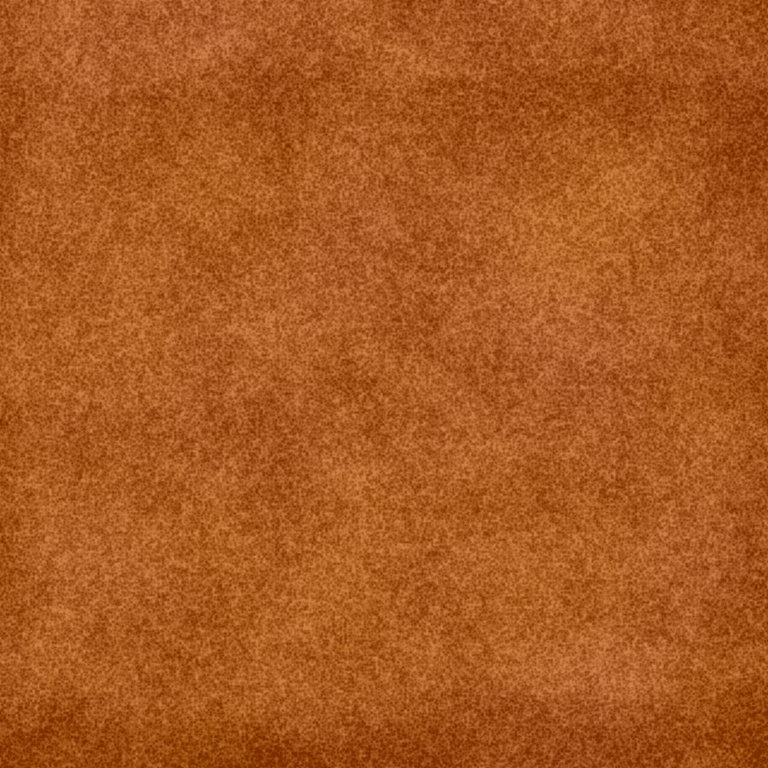
A three.js fragment shader for this texture:

```glsl
// Worn rust-orange suede: fine fibrous grain, soft mottling, dark bands and edges.
varying vec2 vUv;

const vec3 DARK_RUST = vec3(0.53, 0.22, 0.01);
const vec3 LIGHT_TAN = vec3(0.76, 0.45, 0.23);
const vec3 ROSE_TINT = vec3(0.0, -0.02, 0.07);

const float BASE_TONE = 0.63;
const float PIT_CELLS = 230.0;
const float PIT_DEPTH = 0.72;
const float FIBRE_CELLS = 320.0;
const float FIBRE_DEPTH = 0.72;
const float CLUMP_CELLS = 125.0;
const float CLUMP_DEPTH = 0.42;
const vec2 MOTTLE_CELLS = vec2(11.0, 14.0);
const float MOTTLE_DEPTH = 0.6;
const vec2 CLOUD_CELLS = vec2(3.0, 4.0);
const float CLOUD_DEPTH = 0.35;
const float UPPER_BAND_SHADE = 0.24;
const float LOWER_BAND_SHADE = 0.34;
const float SIDE_SHADE = 0.24;

vec2 hash2(vec2 cell) {
  vec3 p = fract(cell.xyx * vec3(0.1031, 0.1030, 0.0973));
  p += dot(p, p.yzx + 33.33);
  return fract((p.xx + p.yz) * p.zy);
}

float valueNoise(vec2 p) {
  vec2 cell = floor(p);
  vec2 f = fract(p);
  f = f * f * (3.0 - 2.0 * f);
  float low = mix(hash2(cell).x, hash2(cell + vec2(1.0, 0.0)).x, f.x);
  float high = mix(hash2(cell + vec2(0.0, 1.0)).x, hash2(cell + 1.0).x, f.x);
  return mix(low, high, f.y);
}

// Layered noise, centred on zero
float cloudNoise(vec2 p) {
  float sum = 0.0;
  float weight = 0.5;
  for (int i = 0; i < 4; i++) {
    sum += weight * (valueNoise(p) - 0.5);
    p = mat2(1.6, 1.2, -1.2, 1.6) * p + 17.3;
    weight *= 0.55;
  }
  return sum;
}

// Cellular noise: distance to the nearest scattered point
float cellDistance(vec2 p) {
  vec2 cell = floor(p);
  float nearest = 4.0;
  for (int y = -1; y <= 1; y++) {
    for (int x = -1; x <= 1; x++) {
      vec2 neighbour = cell + vec2(float(x), float(y));
      vec2 offset = neighbour + hash2(neighbour) - p;
      nearest = min(nearest, dot(offset, offset));
    }
  }
  return sqrt(nearest);
}

// Broad worn shading: two horizontal bands and both sides
float wornShade(vec2 uv) {
  vec2 p = uv + 0.07 * vec2(cloudNoise(uv * 9.0 + 5.0), cloudNoise(uv * 7.0 + 41.0));
  float upper = smoothstep(0.75, 0.87, p.y) * (1.0 - smoothstep(0.88, 0.915, p.y));
  float lower = 1.0 - smoothstep(0.03, 0.14, p.y);
  float left = 1.0 - smoothstep(-0.01, 0.055, p.x);
  float right = smoothstep(0.9, 1.0, p.x);
  return UPPER_BAND_SHADE * upper * mix(0.75, 1.2, uv.x)
       + LOWER_BAND_SHADE * lower
       + SIDE_SHADE * max(left, right) * (1.0 - 0.6 * smoothstep(0.88, 0.93, uv.y));
}

void main() {
  // Fine grain
  float grain = PIT_DEPTH * (cellDistance(vUv * PIT_CELLS) - 0.45)
              + FIBRE_DEPTH * (valueNoise(vUv * FIBRE_CELLS + 71.0) - 0.5)
              + CLUMP_DEPTH * (valueNoise(vUv * CLUMP_CELLS + 23.0) - 0.5);

  // Soft patches
  float patches = MOTTLE_DEPTH * cloudNoise(vUv * MOTTLE_CELLS + 9.0)
                + CLOUD_DEPTH * cloudNoise(vUv * CLOUD_CELLS + 57.0);

  // Tone to colour, with a slight drift between rose and amber
  float tone = clamp(BASE_TONE + grain + patches - wornShade(vUv), -0.2, 1.2);
  vec3 color = mix(DARK_RUST, LIGHT_TAN, tone);
  color += ROSE_TINT * cloudNoise(vUv * 4.0 + 83.0);
  gl_FragColor = vec4(clamp(color, 0.0, 1.0), 1.0);
}
```
